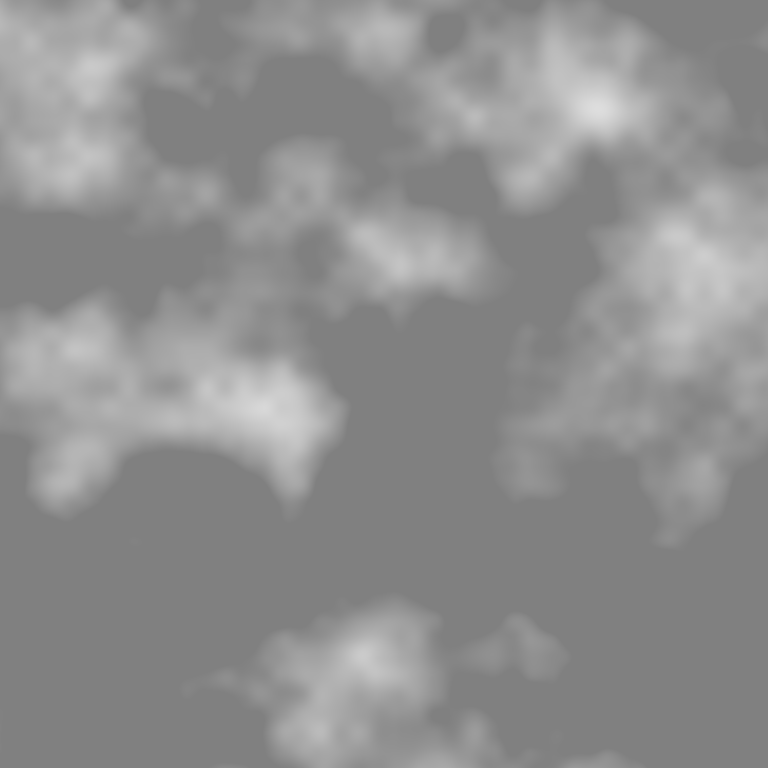
A three.js fragment shader for this texture:

```glsl
varying vec2 vUv;

float hash(vec2 cell) {
  return fract(sin(dot(cell, vec2(127.1, 311.7))) * 43758.5453);
}

// Smoothly interpolated lattice noise
float valueNoise(vec2 p) {
  vec2 cell = floor(p);
  vec2 f = fract(p);
  vec2 w = f * f * (3.0 - 2.0 * f);
  float bottom = mix(hash(cell), hash(cell + vec2(1.0, 0.0)), w.x);
  float top = mix(hash(cell + vec2(0.0, 1.0)), hash(cell + vec2(1.0, 1.0)), w.x);
  return mix(bottom, top, w.y);
}

// Four octaves, each half as large and half as strong
float cloudNoise(vec2 p) {
  float sum = 0.0;
  float amplitude = 0.5;
  for (int octave = 0; octave < 4; octave++) {
    sum += amplitude * valueNoise(p);
    p = p * 2.0 + vec2(17.3, 9.2);
    amplitude *= 0.5;
  }
  return sum;
}

void main() {
  // Only the dense part of the noise rises above the flat grey sky
  float density = max(cloudNoise(vUv * 5.0 + vec2(3.4, 7.6)) - 0.482, 0.0);
  float brightness = min(0.5 + 1.2 * density, 1.0);
  gl_FragColor = vec4(vec3(brightness), 1.0);
}
```
